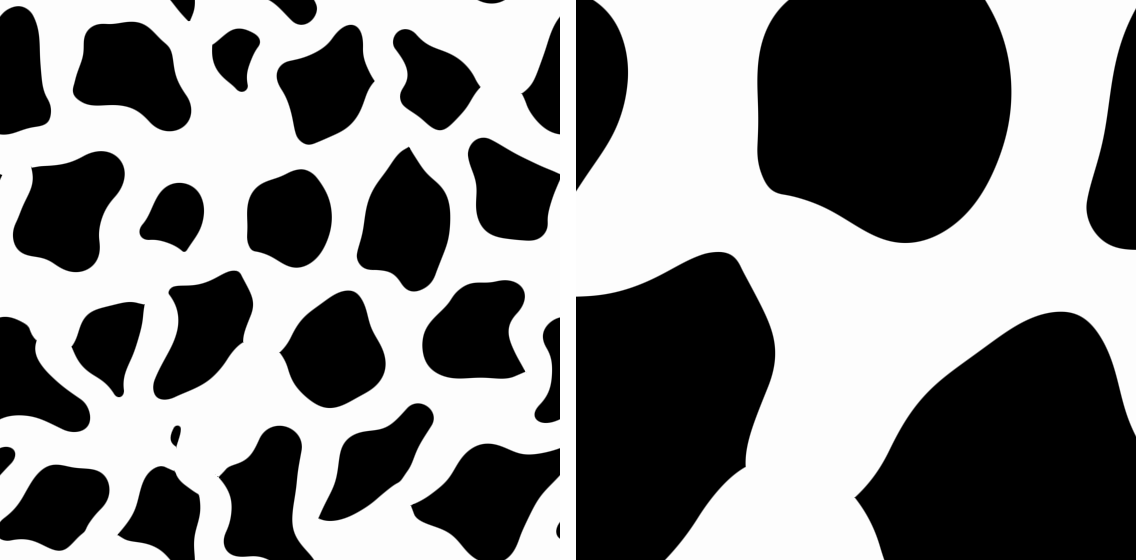
Left: the whole. Right: its middle third, enlarged.
A WebGL 2 fragment shader for this pattern:

```glsl
#version 300 es
precision highp float;
// Seamless cowhide: irregular black lobed patches on white, kept apart by clear gaps.

uniform vec2 u_resolution;
out vec4 fragColor;

const vec2 GRID = vec2(5.0, 4.0);  // patches per tile; even row count lets the stagger wrap
const float SOFTNESS = 55.0;       // higher values give tighter joints between lobes
const float TAU = 6.2831853;

float hash(vec2 cell, float seed) {
    return fract(sin(dot(cell, vec2(127.1, 311.7)) + seed * 74.7) * 43758.5453);
}

float smoothMax(float a, float b, float k) {
    float h = max(k - abs(a - b), 0.0) / k;
    return max(a, b) + h * h * k * 0.25;
}

float capsule(vec2 p, vec2 tip, float radius) {
    float t = clamp(dot(p, tip) / dot(tip, tip), 0.0, 1.0);
    return length(p - tip * t) - radius;
}

// Soft union of a round core and four uneven lobes, as a sum of exponentials
float patchDensity(vec2 p, vec2 id) {
    float pick = hash(id, 1.0);
    float size = pick < 0.18 ? 0.5 : mix(0.85, 1.15, pick);
    float turn = hash(id, 2.0);
    float density = exp(-SOFTNESS * (length(p) - 0.062 * size));
    for (int i = 0; i < 4; i++) {
        float seed = 5.0 + float(i) * 3.0;
        float angle = TAU * (turn + (float(i) + 0.7 * hash(id, seed)) / 4.0);
        float reach = mix(0.03, 0.14, hash(id, seed + 1.0)) * size;
        float radius = mix(0.034, 0.05, hash(id, seed + 2.0)) * size;
        vec2 tip = reach * vec2(cos(angle), sin(angle));
        density += exp(-SOFTNESS * capsule(p, tip, radius));
    }
    return density;
}

// Signed distance to the patches, negative inside
float hide(vec2 uv) {
    vec2 base = floor(uv * GRID);
    float nearest = 0.0;
    float others = 0.0;
    for (int y = -1; y <= 1; y++) {
        for (int x = -2; x <= 2; x++) {
            vec2 cell = base + vec2(x, y);
            vec2 id = mod(cell, GRID);
            vec2 jitter = 0.4 * (vec2(hash(id, 3.0), hash(id, 4.0)) - 0.5);
            vec2 stagger = vec2(0.5 * mod(id.y, 2.0), 0.0);
            vec2 center = (cell + 0.5 + stagger + jitter) / GRID;
            float density = patchDensity(uv - center, id);
            others += min(density, nearest);
            nearest = max(density, nearest);
        }
    }
    float own = -log(nearest) / SOFTNESS;
    float neighbour = -log(others) / SOFTNESS;

    // Carve a rounded gap wherever two patches would meet
    return smoothMax(own, 0.5 * (0.045 + own - neighbour), 0.03);
}

void main() {
    vec2 uv = gl_FragCoord.xy / u_resolution;
    float d = hide(uv);
    float white = smoothstep(-0.7, 0.7, d / max(fwidth(d), 1e-5));
    fragColor = vec4(vec3(0.993 * white), 1.0);
}
```
